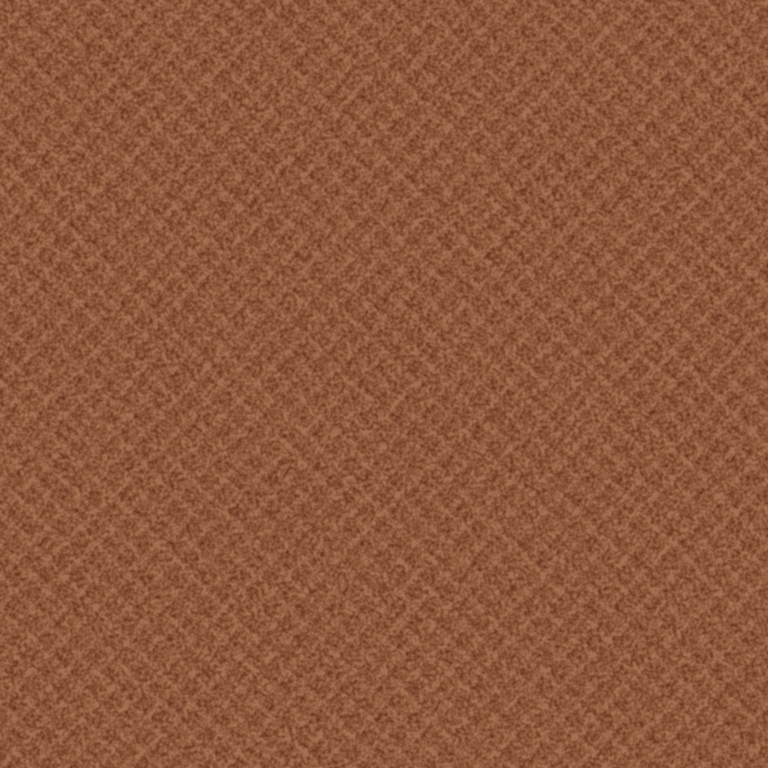
Give the GLSL for this texture, as a WebGL 2 fragment shader.

```glsl
#version 300 es
precision highp float;
// Brown leather-like cloth: a fine diagonal lattice of pale ridges, each with
// a faint dark groove beside it, forms small diamonds. Ridges wear unevenly
// and a dense mottled grain of gradient noise covers everything.

#define REPEATS 24.0        // diamonds across and down
#define RIDGE_WIDTH 0.16    // soft half width, in diamond sides
#define RIDGE_LIFT 0.23     // brightness of the ridges
#define GROOVE_DEPTH 0.4    // darkness of the groove, relative to the ridge
#define WARP 0.04           // wobble of the ridges, in diamond sides
#define DIAMOND_VARIATION 0.11
#define GRAIN_SCALE 150.0   // grain cells across the canvas
#define GRAIN_AMOUNT 1.13
#define WEAR_SCALE 9.0
#define WEAR_AMOUNT 0.04
#define BASE_TONE 0.515

uniform vec2 u_resolution;
out vec4 fragColor;

const vec3 DARK_BROWN = vec3(0.45, 0.24, 0.145);
const vec3 LIGHT_BROWN = vec3(0.63, 0.42, 0.30);

float hash(vec2 p) {
    vec3 q = fract(vec3(p.xyx) * 0.1031);
    q += dot(q, q.yzx + 33.33);
    return fract((q.x + q.y) * q.z);
}

float cornerSlope(vec2 cell, vec2 corner, vec2 f) {
    float angle = 6.2832 * hash(cell + corner);
    return dot(vec2(cos(angle), sin(angle)), f - corner);
}

float gradientNoise(vec2 p) {
    vec2 cell = floor(p);
    vec2 f = p - cell;
    vec2 u = f * f * f * (f * (f * 6.0 - 15.0) + 10.0);
    vec2 e = vec2(0.0, 1.0);
    float low = mix(cornerSlope(cell, e.xx, f), cornerSlope(cell, e.yx, f), u.x);
    float high = mix(cornerSlope(cell, e.xy, f), cornerSlope(cell, e.yy, f), u.x);
    return mix(low, high, u.y);
}

// Ridge and groove along whole values of "across", worn along their length.
float ridge(float across, float along, float seed) {
    float line = floor(across + 0.5);
    float d = (across - line) / RIDGE_WIDTH;
    float wear = 0.85 + 0.3 * hash(vec2(line + 60.0, seed) + 7.0)
               + 0.6 * gradientNoise(vec2(along * 1.3, line * 5.37 + seed));
    float groove = exp(-(d - 1.7) * (d - 1.7));
    return (exp(-d * d) - GROOVE_DEPTH * groove) * wear;
}

void main() {
    vec2 uv = gl_FragCoord.xy / u_resolution;

    // Lattice axes at 45 degrees
    vec2 lattice = vec2(uv.x + uv.y, uv.x - uv.y) * REPEATS;
    lattice += WARP * vec2(gradientNoise(uv * 40.0 + 3.7),
                           gradientNoise(uv * 40.0 + 91.3));
    float ridges = ridge(lattice.x, lattice.y, 11.0)
                 + ridge(lattice.y, lattice.x, 47.0);

    // Tone of each diamond, fading out towards its edges
    vec2 local = fract(lattice);
    float inside = 16.0 * local.x * (1.0 - local.x) * local.y * (1.0 - local.y);
    float diamond = (hash(floor(lattice) + 80.0) - 0.5) * inside;

    // Fine grain in two octaves, turned off the pixel axes, and broad wear
    mat2 turn = mat2(0.8, 0.6, -0.6, 0.8);
    vec2 grainPoint = turn * uv * GRAIN_SCALE;
    float grain = 0.65 * gradientNoise(grainPoint + 217.3)
                + 0.55 * gradientNoise(turn * grainPoint * 1.6 + 453.1);
    float wear = gradientNoise(uv * WEAR_SCALE + 5.5)
               + 0.7 * gradientNoise(uv * WEAR_SCALE * 4.0 + 29.0);

    float tone = BASE_TONE + RIDGE_LIFT * ridges + DIAMOND_VARIATION * diamond
               + GRAIN_AMOUNT * grain + WEAR_AMOUNT * wear;
    fragColor = vec4(mix(DARK_BROWN, LIGHT_BROWN, clamp(tone, -0.2, 1.1)), 1.0);
}
```
